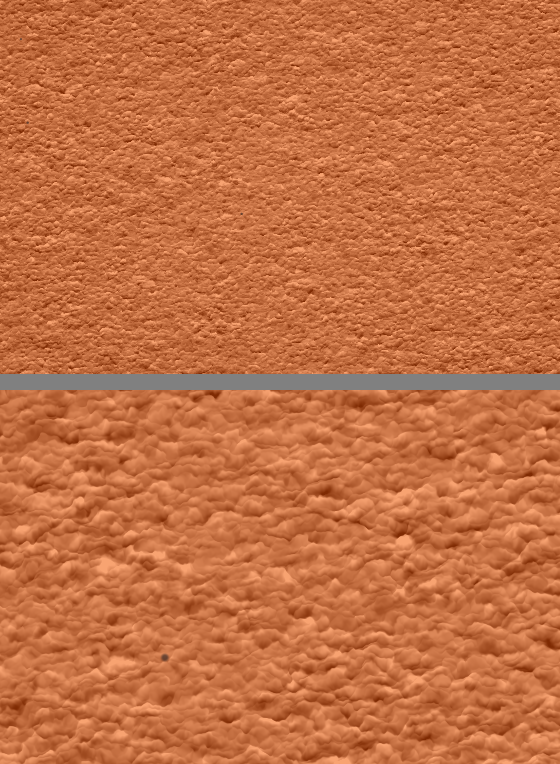
Top: the whole. Bottom: its middle third, enlarged.
Write a WebGL 1 fragment shader that draws this texture.

```glsl
precision highp float;
// Rough orange stucco wall: small crumbly plaster grains lit from above.
uniform vec2 u_resolution;

const vec3 SHADOW = vec3(0.555, 0.222, 0.06);
const vec3 LIT = vec3(0.935, 0.6, 0.41);
const vec3 SPECK = vec3(0.26, 0.19, 0.17);

vec2 hash2(vec2 cell) {
  vec2 s = vec2(dot(cell, vec2(127.1, 311.7)), dot(cell, vec2(269.5, 183.3)));
  return fract(sin(s) * 43758.55);
}

// Vertical slope of soft cellular domes: positive on the upper side of a grain.
float grainSlope(vec2 p, float sharpness) {
  vec2 cell = floor(p);
  float total = 0.0;
  float slope = 0.0;
  for (int j = -1; j <= 1; j++) {
    for (int i = -1; i <= 1; i++) {
      vec2 id = cell + vec2(float(i), float(j));
      vec2 away = p - id - hash2(id);
      vec2 trait = hash2(id + 57.0);
      float weight = exp(-sharpness * dot(away, away)) * (0.3 + trait.x);
      total += weight;
      slope += weight * away.y * mix(0.2, 1.6, trait.y);
    }
  }
  return slope / total;
}

// Scattered soft pits: near 1 in the middle of a pit, 0 elsewhere.
float pits(vec2 p, float share) {
  vec2 cell = floor(p);
  float depth = 0.0;
  for (int j = -1; j <= 1; j++) {
    for (int i = -1; i <= 1; i++) {
      vec2 id = cell + vec2(float(i), float(j));
      vec2 away = p - id - hash2(id + 23.0);
      float present = step(hash2(id + 71.0).x, share);
      depth = max(depth, present * (1.0 - smoothstep(0.1, 0.6, length(away))));
    }
  }
  return depth;
}

// Layered sines with turned axes, roughly -1 to 1.
float waves(vec2 p) {
  float sum = 0.0;
  float amp = 0.5;
  for (int i = 0; i < 4; i++) {
    sum += amp * sin(p.x + 1.7 * sin(p.y)) * cos(p.y + 1.3 * sin(p.x * 0.7));
    p = mat2(0.8, -0.6, 0.6, 0.8) * p * 1.9 + 2.3;
    amp *= 0.6;
  }
  return sum;
}

// Grain layers from fine grit to broad clumps, slightly wider than tall.
float plasterRelief(vec2 p) {
  vec2 q = vec2(p.x * 0.86, p.y - 0.08 * p.x);
  q += 0.005 * vec2(waves(p * 75.0), waves(p * 75.0 + 9.0));
  float roughness = 1.0 + 0.3 * waves(p * 17.0 + 4.0);
  float grit = 0.30 * grainSlope(q * 145.0, 8.0);
  float grains = 0.40 * grainSlope(q * 92.0 + 13.0, 11.0);
  float clumps = 0.30 * grainSlope(q * 47.0 + 31.0, 12.0);
  float swells = 0.15 * grainSlope(q * 19.0 + 47.0, 7.0);
  float holes = 0.11 * (pits(q * 82.0, 0.25) - 0.1);
  return roughness * (grit + grains + clumps - holes) + swells;
}

// Rare small dark spots, one possible in each coarse cell.
float speckMask(vec2 p, float density, float radius) {
  vec2 cell = floor(p * density);
  vec2 trait = hash2(cell + 91.0);
  vec2 center = (cell + mix(vec2(0.2), vec2(0.8), hash2(cell))) / density;
  float size = radius * mix(0.6, 1.0, trait.y);
  float spot = 1.0 - smoothstep(size * 0.3, size, length(p - center));
  return spot * step(0.92, trait.x);
}

// Gentle darkening toward the borders, stronger on the left.
float wallLight(vec2 uv) {
  vec2 d = uv - vec2(0.58, 0.5);
  return 0.035 - 0.2 * dot(d, d);
}

void main() {
  vec2 p = gl_FragCoord.xy / u_resolution.y;
  vec2 uv = gl_FragCoord.xy / u_resolution;

  float tone = 0.55 + 1.3 * plasterRelief(p);
  tone += 0.035 * waves(p * 8.0) + wallLight(uv);

  vec3 color = mix(SHADOW, LIT, clamp(tone, -0.15, 1.1));
  color = mix(color, SPECK, 0.7 * speckMask(p, 4.0, 0.0055));
  gl_FragColor = vec4(color, 1.0);
}
```
